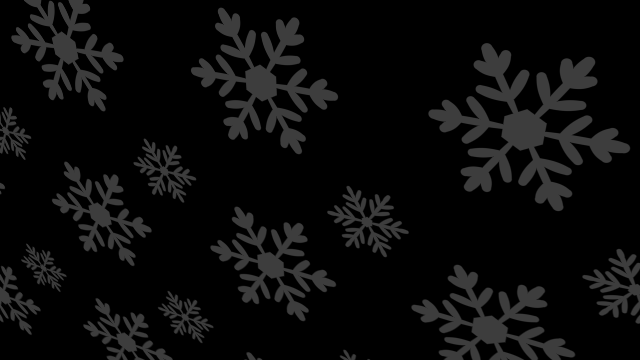
A Shadertoy shader for this pattern:

```glsl
const vec3 BACKGROUND = vec3(0.0);
const vec3 FLAKE_GRAY = vec3(0.24);

// Tilted lattice plane, in canvas heights measured from the top left
const vec2 PLANE_ORIGIN = vec2(0.181, 0.134);
const vec2 COLUMN_STEP  = vec2(0.452, 0.068);
const vec2 ROW_STEP     = vec2(0.140, 0.556);
const vec2 PERSPECTIVE  = vec2(-0.127, 0.155);

// Flake radii and placement, in lattice cells
const vec2 BIG_RADIUS   = vec2(0.325, 0.355);
const vec2 SMALL_RADIUS = vec2(0.176, 0.192);
const vec2 SMALL_OFFSET = vec2(0.46, 0.585);
const float BIG_LAST_ROW = 2.0;
const float SMALL_LAST_ROW = 1.0;

const float SECTOR = 1.0471976;

// Inverts the perspective: canvas position to lattice coordinates
vec2 toLattice(vec2 s) {
    mat2 steps = mat2(COLUMN_STEP - PERSPECTIVE.x * s, ROW_STEP - PERSPECTIVE.y * s);
    return inverse(steps) * (s - PLANE_ORIGIN);
}

// Rounded leaf, narrow at its base and widest past the middle
float leaf(vec2 p, vec2 base, vec2 tip, float halfWidth) {
    vec2 axis = tip - base;
    float t = clamp(dot(p - base, axis) / dot(axis, axis), 0.0, 1.0);
    return length(p - base - axis * t) - halfWidth * (0.45 + 0.55 * sin(2.4 * t));
}

// Folds the plane so that one half arm serves all six
vec2 foldArms(vec2 p) {
    float angle = mod(atan(p.y, p.x) + 0.5 * SECTOR, SECTOR) - 0.5 * SECTOR;
    return length(p) * vec2(cos(angle), abs(sin(angle)));
}

// Broad flake: large hub, long side leaves, three-lobed tips
float bigFlake(vec2 p) {
    p = foldArms(p);
    float d = p.x - 0.21;
    d = min(d, leaf(p, vec2(0.10, 0.0), vec2(0.80, 0.0), 0.043));
    d = min(d, leaf(p, vec2(0.36, 0.0), vec2(0.57, 0.235), 0.058));
    d = min(d, leaf(p, vec2(0.65, 0.0), vec2(0.82, 0.145), 0.062));
    return min(d, leaf(p, vec2(0.68, 0.0), vec2(0.95, 0.0), 0.068));
}

// Fine flake: small hub, slender arms, longer outer branches
float smallFlake(vec2 p) {
    p = foldArms(p);
    float d = p.x - 0.13;
    d = min(d, leaf(p, vec2(0.05, 0.0), vec2(0.85, 0.0), 0.052));
    d = min(d, leaf(p, vec2(0.29, 0.0), vec2(0.57, 0.235), 0.055));
    d = min(d, leaf(p, vec2(0.56, 0.0), vec2(0.78, 0.210), 0.056));
    return min(d, leaf(p, vec2(0.72, 0.0), vec2(0.95, 0.0), 0.060));
}

// Offset from the nearest lattice point, limited to the filled rows
vec2 nearestOffset(vec2 lattice, float lastRow) {
    vec2 cell = round(lattice);
    cell.y = clamp(cell.y, 0.0, lastRow);
    return lattice - cell;
}

float coverage(float d, float blur) {
    return 1.0 - smoothstep(-blur, blur, d);
}

void mainImage(out vec4 fragColor, in vec2 fragCoord) {
    vec2 s = vec2(fragCoord.x, iResolution.y - fragCoord.y) / iResolution.y;
    vec2 lattice = toLattice(s);
    float blur = 0.6 * fwidth(lattice.y);

    // Both flake kinds share the plane, shifted against each other
    vec2 big = nearestOffset(lattice, BIG_LAST_ROW) / BIG_RADIUS;
    vec2 small = nearestOffset(lattice - SMALL_OFFSET, SMALL_LAST_ROW) / SMALL_RADIUS;
    float mask = max(coverage(bigFlake(big), blur / BIG_RADIUS.y),
                     coverage(smallFlake(small), blur / SMALL_RADIUS.y));

    fragColor = vec4(mix(BACKGROUND, FLAKE_GRAY, mask), 1.0);
}
```
